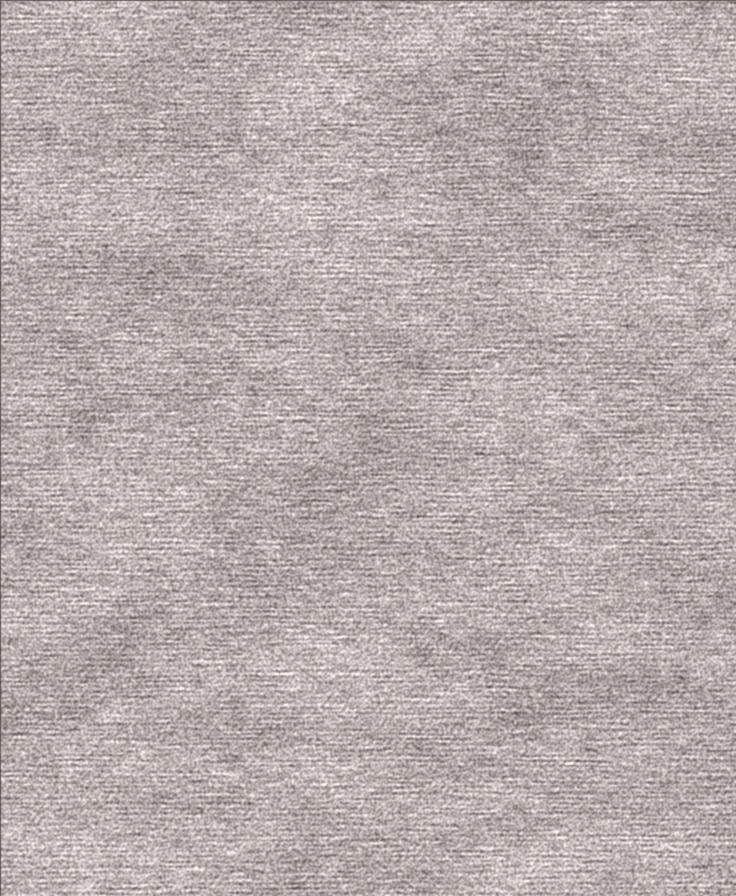
Write a WebGL 2 fragment shader that draws this texture.

```glsl
#version 300 es
precision highp float;

uniform vec2 u_resolution;
out vec4 fragColor;

const float TAU = 6.2831853;

vec2 gradientAt(vec2 cell) {
    vec3 q = fract(cell.xyx * vec3(0.1031, 0.1030, 0.0973));
    q += dot(q, q.yzx + 33.33);
    float angle = TAU * fract((q.x + q.y) * q.z);
    return vec2(cos(angle), sin(angle));
}

float gradientNoise(vec2 p) {
    vec2 cell = floor(p);
    vec2 f = p - cell;
    vec2 blend = f * f * f * (f * (f * 6.0 - 15.0) + 10.0);
    float a = dot(gradientAt(cell), f);
    float b = dot(gradientAt(cell + vec2(1, 0)), f - vec2(1, 0));
    float c = dot(gradientAt(cell + vec2(0, 1)), f - vec2(0, 1));
    float d = dot(gradientAt(cell + vec2(1, 1)), f - vec2(1, 1));
    return mix(mix(a, b, blend.x), mix(c, d, blend.x), blend.y);
}

mat2 rotation(float angle) {
    float c = cos(angle), s = sin(angle);
    return mat2(c, s, -s, c);
}

// Broad, flattened patches of worn and dense pile
float clouds(vec2 p, vec2 frequency, float amplitude) {
    float sum = 0.0;
    for (int octave = 0; octave < 3; octave++) {
        sum += amplitude * gradientNoise(p * frequency + float(octave) * 17.3);
        frequency *= vec2(2.1, 2.1);
        amplitude *= 0.6;
    }
    return sum;
}

// Closely spaced rows that fade in and out, broken by short threads
float weave(vec2 p, float rows, float strength) {
    float wobble = 0.0026 * gradientNoise(p * vec2(13.0, 52.0) + 5.7);
    float y = p.y + wobble;
    float presence = 0.85 + 1.2 * gradientNoise(p * vec2(15.0, 70.0) + 71.0);
    float ridge = cos(TAU * rows * y) * max(presence, 0.0);
    float longThread = gradientNoise(vec2(p.x * 24.0, y * 222.0) + 31.4);
    float shortThread = gradientNoise(vec2(p.x * 48.0, y * 196.0) + 53.9);
    return strength * (0.45 * ridge + 0.85 * longThread + 1.1 * shortThread);
}

// Fine fibre speckle, turned to hide the noise lattice
float grain(vec2 p, float frequency, float strength) {
    float fine = gradientNoise(rotation(0.62) * p * frequency + 211.0);
    float coarse = gradientNoise(rotation(-0.27) * p * vec2(0.6, 0.86) * frequency + 97.0);
    return strength * (fine + 0.85 * coarse);
}

// Dark hem along the left and top sides
float hem(vec2 p, float top, float width) {
    float inset = min(p.x, top - p.y);
    return 1.0 - smoothstep(0.5 * width, 1.5 * width, inset);
}

void main() {
    vec2 p = gl_FragCoord.xy / u_resolution.y;

    float tone = 0.715;
    tone += clouds(p, vec2(4.3, 11.0), 0.1);
    tone += weave(p, 169.0, 0.13);
    tone += grain(p, 285.0, 0.225);
    tone = clamp(tone, 0.36, 0.98);
    tone = mix(tone, 0.3, 0.7 * hem(p, 1.0, 0.0014));

    vec3 warmTint = vec3(0.0, -0.04, -0.047);
    fragColor = vec4(clamp(tone + warmTint, 0.0, 1.0), 1.0);
}
```
